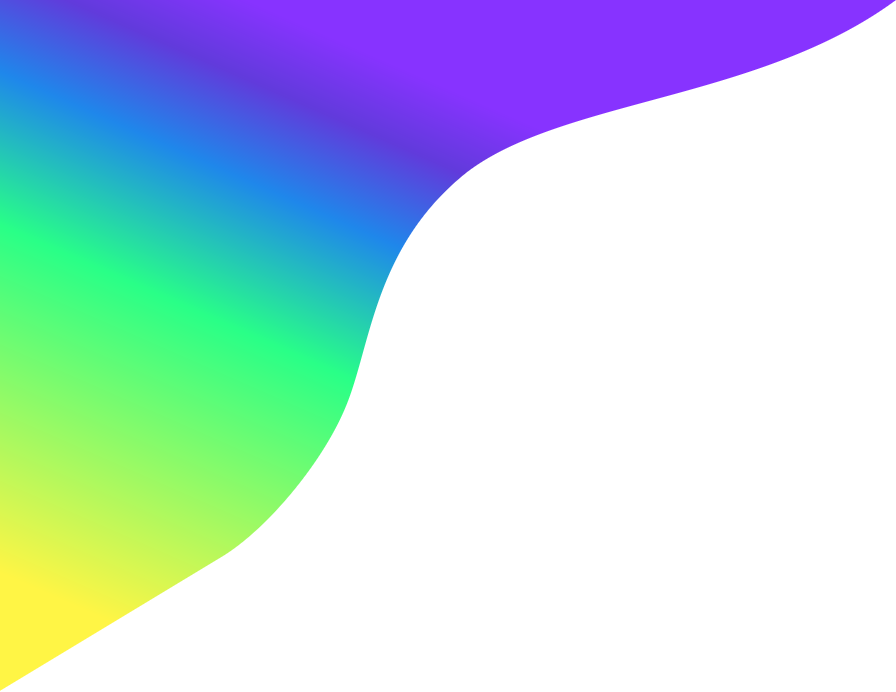
Write a Shadertoy shader that draws this background.

```glsl
#define YELLOW vec3(1.00, 0.96, 0.27)
#define GREEN  vec3(0.16, 1.00, 0.53)
#define BLUE   vec3(0.12, 0.53, 0.92)
#define INDIGO vec3(0.38, 0.23, 0.86)
#define VIOLET vec3(0.53, 0.20, 1.00)
#define PAPER  vec3(1.0)
#define GRADIENT_TILT 0.569
#define SOLVE_STEPS 18

// Cubic Bezier point
vec2 bezier(vec2 a, vec2 b, vec2 c, vec2 d, float t) {
    float s = 1.0 - t;
    return s * s * s * a + 3.0 * s * s * t * b + 3.0 * s * t * t * c + t * t * t * d;
}

// Cubic Bezier tangent
vec2 bezierTangent(vec2 a, vec2 b, vec2 c, vec2 d, float t) {
    float s = 1.0 - t;
    return s * s * (b - a) + 2.0 * s * t * (c - b) + t * t * (d - c);
}

// Edge at height y: x position and slope dx/dy of a curve rising in y
vec2 curveAtHeight(vec2 a, vec2 b, vec2 c, vec2 d, float y) {
    float low = 0.0, high = 1.0;
    for (int i = 0; i < SOLVE_STEPS; i++) {
        float mid = 0.5 * (low + high);
        if (bezier(a, b, c, d, mid).y < y) low = mid;
        else high = mid;
    }
    float t = 0.5 * (low + high);
    vec2 tangent = bezierTangent(a, b, c, d, t);
    return vec2(bezier(a, b, c, d, t).x, tangent.x / tangent.y);
}

// Outline: a straight foot followed by three joined curves
vec2 waveEdge(float y) {
    vec2 foot = vec2(0.0, 0.0017);
    vec2 bend = vec2(0.2474, 0.1953);
    vec2 waist = vec2(0.3854, 0.4108);
    vec2 shoulder = vec2(0.5208, 0.7508);
    if (y < bend.y) {
        float slope = (bend.x - foot.x) / (bend.y - foot.y);
        return vec2(foot.x + (y - foot.y) * slope, slope);
    }
    if (y < waist.y)
        return curveAtHeight(bend, vec2(0.2969, 0.2340), vec2(0.3594, 0.3300), waist, y);
    if (y < shoulder.y)
        return curveAtHeight(waist, vec2(0.4141, 0.4983), vec2(0.4167, 0.6431), shoulder, y);
    return curveAtHeight(shoulder, vec2(0.6276, 0.8569), vec2(0.8490, 0.8552), vec2(1.0), y);
}

float ramp(float start, float end, float x) {
    return clamp((x - start) / (end - start), 0.0, 1.0);
}

// Slanted linear gradient, violet at the top to yellow at the foot
vec3 rainbow(vec2 uv) {
    float depth = 1.0 - uv.y - GRADIENT_TILT * uv.x;
    vec3 color = mix(VIOLET, INDIGO, ramp(-0.157, -0.042, depth));
    color = mix(color, BLUE, ramp(-0.042, 0.104, depth));
    color = mix(color, GREEN, ramp(0.104, 0.325, depth));
    return mix(color, YELLOW, ramp(0.325, 0.828, depth));
}

void mainImage(out vec4 fragColor, in vec2 fragCoord) {
    vec2 uv = fragCoord / iResolution.xy;
    vec2 edge = waveEdge(uv.y);

    // Perpendicular distance to the edge gives smooth coverage
    float slope = edge.y * iResolution.x / iResolution.y;
    float inside = (edge.x - uv.x) * iResolution.x / sqrt(1.0 + slope * slope);
    float coverage = clamp(inside + 0.5, 0.0, 1.0);

    fragColor = vec4(mix(PAPER, rainbow(uv), coverage), 1.0);
}
```
